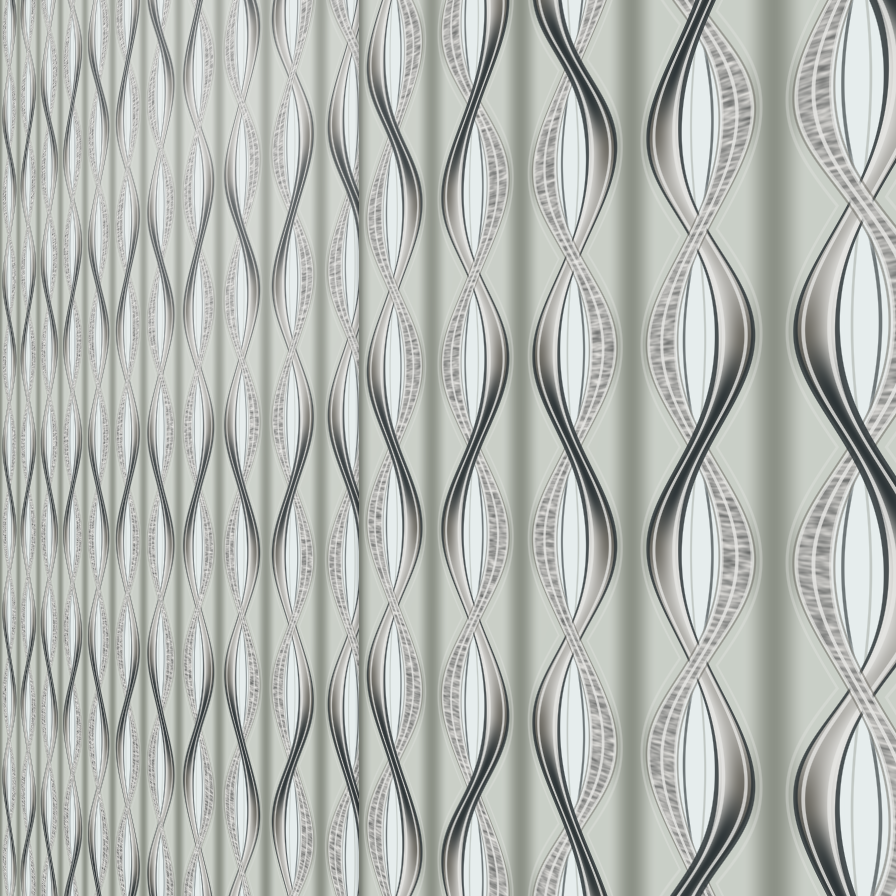
A WebGL 2 fragment shader for this pattern:

```glsl
#version 300 es
precision highp float;
// Receding wall of braided wave columns: dark satin ribbons, brushed ribbons and pale lenses.
#define COLUMN_DENSITY 9.04
#define COLUMN_VANISH 0.4167
#define ROW_SCALE 0.19
#define ROW_VANISH 0.482
#define SEAM_X 0.401
#define SWING 0.25
#define LINE_WIDTH 0.011
#define GRAIN_ROWS 46.0
#define GRAIN_AMOUNT 0.30

uniform vec2 u_resolution;
out vec4 outColor;

const float PI = 3.14159265;
const vec3 WALL_LIGHT = vec3(0.79, 0.81, 0.78);
const vec3 WALL_SHADE = vec3(0.55, 0.57, 0.53);
const vec3 LENS = vec3(0.90, 0.93, 0.93);
const vec3 SILVER = vec3(0.90, 0.90, 0.89);
const vec3 TAUPE = vec3(0.43, 0.42, 0.39);
const vec3 CHARCOAL = vec3(0.18, 0.21, 0.22);
const vec3 BRUSHED = vec3(0.66, 0.66, 0.65);

vec2 hashGradient(vec2 cell) {
  vec2 p = fract(cell * vec2(0.1031, 0.1137));
  p += dot(p, p.yx + 33.33);
  float angle = 2.0 * PI * fract((p.x + p.y) * p.x * 17.3);
  return vec2(cos(angle), sin(angle));
}

float gradientNoise(vec2 p) {
  vec2 i = floor(p), f = fract(p);
  vec2 w = f * f * f * (f * (f * 6.0 - 15.0) + 10.0);
  vec2 e = vec2(1.0, 0.0);
  float low = mix(dot(hashGradient(i), f), dot(hashGradient(i + e), f - e), w.x);
  float high = mix(dot(hashGradient(i + e.yx), f - e.yx), dot(hashGradient(i + 1.0), f - 1.0), w.x);
  return mix(low, high, w.y);
}

// Box-filtered coverage of a strip of half width w at signed distance d.
float strip(float d, float w, float px) {
  return (clamp(d + 0.5 * px, -w, w) - clamp(d - 0.5 * px, -w, w)) / px;
}

// Satin ribbon: darkest where it crosses in front, paler along its bulge.
vec3 satinRibbon(vec3 base, float d, float w, float wave, float front, float px) {
  float t = d / w;
  float outward = t * clamp(wave * 3.0, -1.0, 1.0);
  vec3 color = mix(SILVER, TAUPE, smoothstep(-1.1, 0.5, outward));
  color = mix(color, SILVER, 0.55 * smoothstep(0.1, -0.8, front));
  float streak = exp(-pow((t - 0.15 * wave) / 0.75, 2.0));
  color = mix(color, CHARCOAL, streak * smoothstep(0.0, 0.85, front));
  base = mix(base, color, strip(d, w, px));
  base = mix(base, SILVER, 0.8 * strip(d - 0.62 * w, LINE_WIDTH, px));
  base = mix(base, SILVER, 0.8 * strip(d + 0.62 * w, LINE_WIDTH, px));
  float rim = LINE_WIDTH * (1.2 + 0.5 * front);
  base = mix(base, CHARCOAL, 0.85 * strip(d - w, rim, px));
  return mix(base, CHARCOAL, 0.85 * strip(d + w, rim, px));
}

// Brushed ribbon: short cross streaks between silver lines.
vec3 brushedRibbon(vec3 base, float d, float w, float grain, float px) {
  vec3 color = BRUSHED + grain * vec3(1.0, 0.97, 0.95);
  base = mix(base, color, strip(d, w, px));
  base = mix(base, SILVER, 0.85 * strip(d, LINE_WIDTH, px));
  base = mix(base, SILVER, 0.65 * strip(d - w, LINE_WIDTH, px));
  base = mix(base, SILVER, 0.65 * strip(d + w, LINE_WIDTH, px));
  float shadow = strip(d - w - 0.018, 0.006, px) + strip(d + w + 0.018, 0.006, px);
  return mix(base, TAUPE, 0.55 * min(shadow, 1.0));
}

void main() {
  vec2 uv = gl_FragCoord.xy / u_resolution;

  // Perspective columns and rows; the two panels are offset at the seam.
  bool farPanel = uv.x < SEAM_X;
  float depth = COLUMN_DENSITY / (uv.x + COLUMN_VANISH);
  float column = depth + (farPanel ? 0.33 : -0.06);
  float id = floor(column);
  float s = 0.5 - fract(column);
  float rowHeight = ROW_SCALE * (uv.x + ROW_VANISH);
  float v = (uv.y - (farPanel ? 0.456 : 0.501)) / rowHeight;
  float px = 1.25 * depth * depth / (COLUMN_DENSITY * u_resolution.x);

  // Neighbouring columns are mirrored.
  float mirror = mod(id + (farPanel ? 1.0 : 0.0), 2.0) * 2.0 - 1.0;
  float wave = mirror * sin(PI * v);
  float front = cos(PI * v);
  float bulge = wave * wave;
  float reach = abs(wave);

  // Pillowed wall with faint halo lines.
  vec3 color = mix(WALL_LIGHT, WALL_SHADE, smoothstep(0.30, 0.5, abs(s)));
  color = mix(color, SILVER, 0.35 * strip(abs(s) - 0.13 - 0.29 * reach, 0.009, px));

  // Pale lens with thin inner arcs.
  color = mix(color, LENS, strip(s, SWING * reach, px));
  color = mix(color, CHARCOAL, 0.65 * strip(s + 0.10 * wave, 0.009, px) * smoothstep(0.3, 0.7, reach));
  color = mix(color, WALL_SHADE, 0.4 * strip(s - 0.05 * wave, 0.007, px));

  // Streak grain fades where rows become finer than the canvas can hold.
  float rowPixels = rowHeight * u_resolution.y / GRAIN_ROWS;
  float grain = gradientNoise(vec2(s * 7.0 + id * 13.0, v * GRAIN_ROWS + id * 7.0));
  grain += 0.6 * gradientNoise(vec2(s * 16.0 + id * 5.0, v * GRAIN_ROWS * 1.7));
  grain *= GRAIN_AMOUNT * smoothstep(0.4, 1.6, rowPixels);

  // The ribbons take turns passing in front.
  float satinD = s - SWING * wave, satinW = 0.065 + 0.055 * bulge;
  float brushD = s + (SWING + 0.015) * wave, brushW = 0.050 + 0.050 * bulge;
  if (front > 0.0) {
    color = brushedRibbon(color, brushD, brushW, grain, px);
    color = satinRibbon(color, satinD, satinW, wave, front, px);
  } else {
    color = satinRibbon(color, satinD, satinW, wave, front, px);
    color = brushedRibbon(color, brushD, brushW, grain, px);
  }

  // Soft sheen on the upper far panel and a fine shadow along the seam.
  vec2 glow = (uv - vec2(0.24, 0.88)) / vec2(0.20, 0.42);
  color = mix(color, vec3(0.93), 0.30 * exp(-dot(glow, glow)));
  color *= 1.0 - 0.15 * smoothstep(0.006, 0.0, abs(uv.x - SEAM_X));
  outColor = vec4(clamp(color, 0.0, 1.0), 1.0);
}
```
